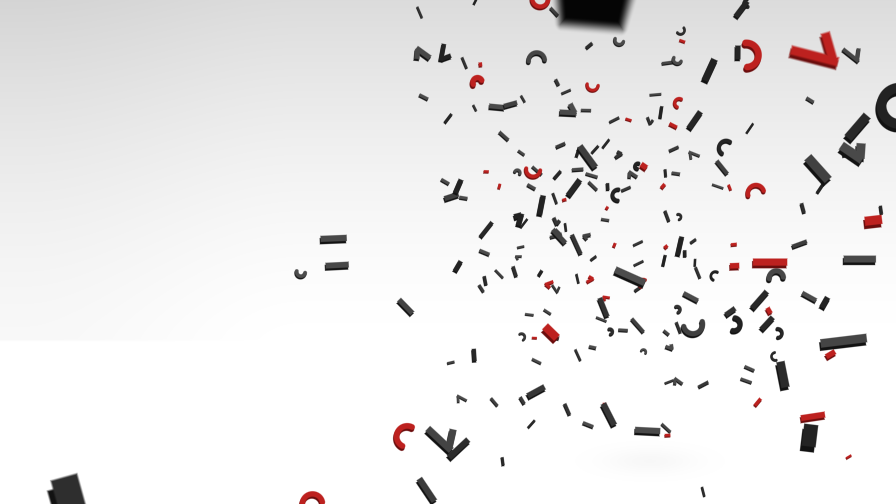
Write a Shadertoy shader that draws this background.

```glsl
// Dark and red extruded fragments bursting across a pale studio backdrop.

const vec3 RED_FACE = vec3(0.74, 0.13, 0.12);
const vec3 RED_SIDE = vec3(0.42, 0.05, 0.05);
const vec3 DARK_SIDE = vec3(0.07);
const int BAR = 0;
const int HOOK = 1;
const int BENT = 2;

vec3 hash3(vec2 p) {
    vec3 q = fract(vec3(p.xyx) * vec3(0.1031, 0.1030, 0.0973));
    q += dot(q, q.yxz + 33.33);
    return fract((q.xxy + q.yzz) * q.zyx);
}

vec2 rotate(vec2 p, float a) {
    float c = cos(a), s = sin(a);
    return vec2(c * p.x + s * p.y, c * p.y - s * p.x);
}

float boxDistance(vec2 p, vec2 halfSize) {
    vec2 d = abs(p) - halfSize;
    return length(max(d, 0.0)) + min(max(d.x, d.y), 0.0);
}

// Half ring, open towards negative y.
float hookDistance(vec2 p, float radius, float thickness) {
    float d = p.y > 0.0 ? abs(length(p) - radius)
                        : length(vec2(abs(p.x) - radius, p.y));
    return d - thickness;
}

float pieceDistance(vec2 p, vec2 size, int kind) {
    if (kind == HOOK) return hookDistance(p, size.x, size.y);
    float bar = boxDistance(p, size);
    if (kind == BAR) return bar;
    vec2 arm = rotate(p - vec2(size.x * 0.8, 0.0), 2.1);
    return min(bar, boxDistance(arm - vec2(size.x * 0.6, 0.0), size * vec2(0.6, 1.0)));
}

float coverage(float d, float blur) {
    return 1.0 - smoothstep(-blur, blur, d);
}

// A shaded side drawn below a lighter face gives each piece its depth.
void drawPiece(inout vec3 color, vec2 p, float angle, vec2 size, int kind, bool red, float blur) {
    if (length(p) > 2.5 * (size.x + size.y)) return;
    vec2 depth = size.y * vec2(0.25, 0.75);
    float face = pieceDistance(rotate(p, angle), size, kind);
    float side = pieceDistance(rotate(p + depth, angle), size, kind);
    vec3 darkFace = vec3(mix(0.13, 0.30, 0.5 + 0.5 * cos(2.0 * angle + 0.6)));
    color = mix(color, red ? RED_SIDE : DARK_SIDE, coverage(side, blur));
    color = mix(color, red ? RED_FACE : darkFace, coverage(face, blur));
}

// Cellular scatter whose density falls off around a centre.
void scatter(inout vec3 color, vec2 p, float cell, vec2 centre, vec2 spread, float amount, float blur) {
    for (int j = -1; j <= 1; j++)
    for (int i = -1; i <= 1; i++) {
        vec2 id = floor(p / cell) + vec2(i, j);
        vec3 place = hash3(id + cell * 731.0 + 17.0);
        vec3 look = hash3(id + cell * 419.0 + 91.0);
        vec2 pos = (id + 0.1 + 0.8 * place.xy) * cell;
        vec2 offset = (pos - centre) / spread;
        float density = amount * exp(-dot(offset, offset)) * smoothstep(0.74, 0.98, pos.x);
        if (place.z > density) continue;
        bool red = look.y > 0.82;
        int kind = look.z < 0.78 ? BAR : (look.z < 0.89 ? HOOK : BENT);
        float halfLength = cell * mix(0.17, 0.34, fract(look.x * 7.3));
        if (kind == HOOK) halfLength *= 0.75;
        if (red && kind == BAR) halfLength *= 0.5;
        float thickness = cell * mix(0.055, 0.095, fract(look.z * 9.1));
        float angle = (look.x - 0.5) * 3.14159;
        if (kind != BAR) angle *= 2.0;
        drawPiece(color, p - pos, angle, vec2(halfLength, thickness), kind, red, blur);
    }
}

vec3 backdrop(vec2 p, float blur) {
    float height = clamp((p.y - 0.32) / 0.68, 0.0, 1.0);
    float wall = smoothstep(0.324 - 2.0 * blur, 0.324 + 2.0 * blur, p.y);
    float leftShade = 0.028 * wall * (1.0 - smoothstep(0.05, 0.6, p.x));
    vec2 shadow = (p - vec2(1.29, 0.085)) / vec2(0.09, 0.025);
    return vec3(1.0 - 0.14 * pow(height, 1.5) - leftShade - 0.03 * exp(-dot(shadow, shadow)));
}

void mainImage(out vec4 fragColor, in vec2 fragCoord) {
    vec2 p = fragCoord / iResolution.y;
    float blur = 0.8 / iResolution.y;
    vec3 color = backdrop(p, blur);

    // Burst cloud, from far to near
    scatter(color, p, 0.036, vec2(1.17, 0.56), vec2(0.30, 0.29), 0.72, blur);
    scatter(color, p, 0.062, vec2(1.27, 0.58), vec2(0.44, 0.40), 0.48, blur);
    scatter(color, p, 0.105, vec2(1.55, 0.60), vec2(0.45, 0.48), 0.30, blur);

    // Near bars: position, angle, half length (negative is red)
    vec4 bars[12] = vec4[12](
        vec4(0.662, 0.527, 0.04, 0.026), vec4(0.669, 0.474, 0.05, 0.023),
        vec4(0.805, 0.392, -0.8, 0.019), vec4(1.250, 0.452, -0.42, 0.032),
        vec4(0.847, 0.028, -0.98, 0.027), vec4(1.674, 0.324, 0.12, 0.046),
        vec4(1.706, 0.486, 0.0, 0.032), vec4(1.285, 0.146, -0.05, 0.025),
        vec4(1.208, 0.178, -1.1, 0.024), vec4(1.507, 0.405, 0.85, 0.022),
        vec4(1.528, 0.480, 0.0, -0.034), vec4(1.613, 0.174, 0.15, -0.024));
    for (int i = 0; i < 12; i++) {
        float len = abs(bars[i].w);
        drawPiece(color, p - bars[i].xy, bars[i].z, vec2(len, 0.003 + 0.12 * len), BAR, bars[i].w < 0.0, blur);
    }

    // Near hooks: position, angle, radius (negative is red)
    vec4 hooks[10] = vec4[10](
        vec4(0.808, 0.134, 1.1, -0.021), vec4(0.620, 0.000, 0.2, -0.020),
        vec4(1.481, 0.891, -1.5, -0.024), vec4(1.785, 0.790, 1.4, 0.036),
        vec4(1.058, 0.664, 3.0, -0.014), vec4(1.375, 0.357, 3.4, 0.019),
        vec4(1.065, 0.880, 0.1, 0.016), vec4(1.176, 0.832, 3.0, -0.011),
        vec4(1.500, 0.617, 0.3, -0.016), vec4(1.072, 1.003, 3.1, -0.016));
    for (int i = 0; i < 10; i++) {
        float radius = abs(hooks[i].w);
        drawPiece(color, p - hooks[i].xy, hooks[i].z, radius * vec2(1.0, 0.27), HOOK, hooks[i].w < 0.0, blur);
    }

    // Bent pieces and blocks closest to the viewer
    drawPiece(color, p - vec2(0.872, 0.128), -0.75, vec2(0.032, 0.007), BENT, false, blur);
    drawPiece(color, p - vec2(0.910, 0.110), 0.75, vec2(0.026, 0.006), BAR, false, blur);
    drawPiece(color, p - vec2(1.616, 0.889), -0.25, vec2(0.048, 0.009), BENT, true, 2.0 * blur);
    drawPiece(color, p - vec2(1.690, 0.697), -0.6, vec2(0.025, 0.009), BENT, false, blur);
    drawPiece(color, p - vec2(1.607, 0.136), 1.45, vec2(0.022, 0.014), BAR, false, blur);
    drawPiece(color, p - vec2(0.139, 0.009), -1.3, vec2(0.046, 0.027), BAR, false, 2.0 * blur);

    // Out of focus block at the top edge
    vec2 block = rotate(p - vec2(1.178, 1.005), -0.08);
    block.x /= 1.0 + 2.5 * block.y;
    color = mix(color, vec3(0.02), coverage(boxDistance(block, vec2(0.072, 0.058)), 0.016));

    fragColor = vec4(color, 1.0);
}
```
